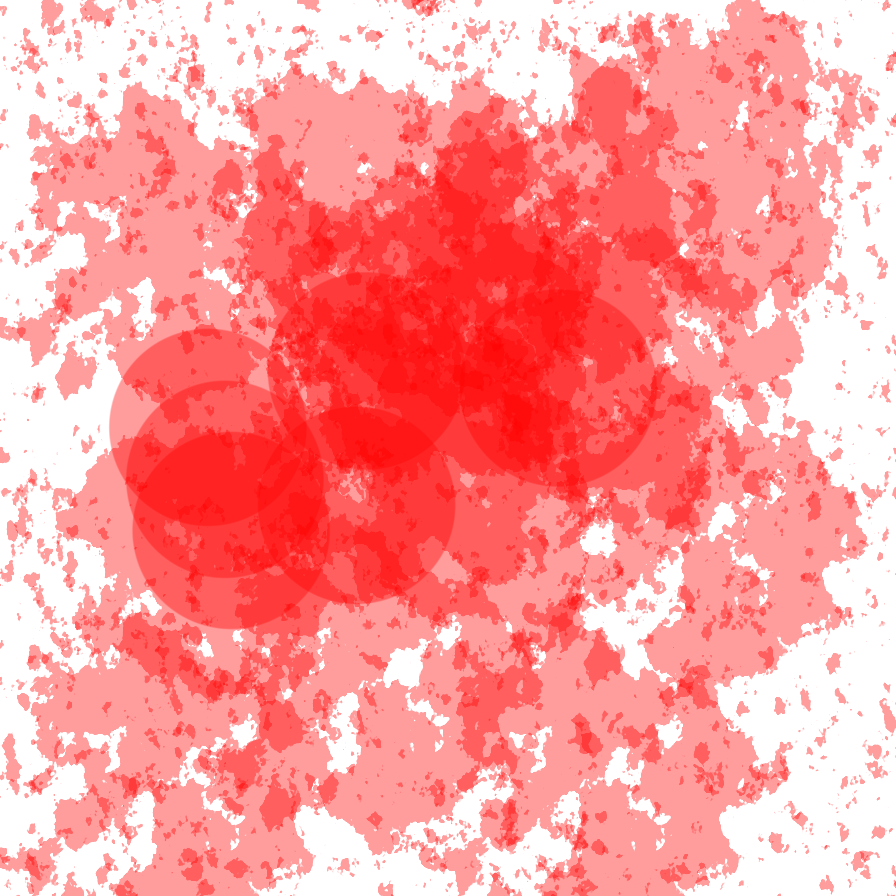
This background is drawn by a three.js fragment shader. Its source:

```glsl
// Translucent red stamps piled on white: ragged sponge blots and clean discs.
// Blots are fractal noise cut by a threshold that rises towards the rim;
// the layers are counted and each one dims green and blue by the same factor.

#define LAYER_TINT 0.61
#define DISC_RADIUS 0.110
#define DISC_EDGE 0.0012
#define BLOT_INNER 0.10
#define BLOT_OUTER 0.21
#define CORE_CUT 0.33
#define RIM_CUT 0.75
#define CUT_SOFTNESS 0.012
#define GRAIN_SCALE 24.0
#define PIT_DEPTH 0.32
#define BLOTS 14
#define DISCS 6

varying vec2 vUv;

float hash(vec2 p) {
  return fract(sin(dot(p, vec2(127.1, 311.7))) * 43758.55);
}

float valueNoise(vec2 p) {
  vec2 cell = floor(p);
  vec2 f = fract(p);
  f = f * f * (3.0 - 2.0 * f);
  float low = mix(hash(cell), hash(cell + vec2(1.0, 0.0)), f.x);
  float high = mix(hash(cell + vec2(0.0, 1.0)), hash(cell + vec2(1.0, 1.0)), f.x);
  return mix(low, high, f.y);
}

// Five rotated octaves, normalised to 0..1
float fractalNoise(vec2 p) {
  float sum = 0.0;
  float total = 0.0;
  float weight = 1.0;
  for (int i = 0; i < 5; i++) {
    sum += weight * valueNoise(p);
    total += weight;
    weight *= 0.6;
    p = mat2(1.6, 1.2, -1.2, 1.6) * p + 7.3;
  }
  return sum / total;
}

// Soft slanted hollow inside a blot
float pit(vec2 p, vec2 center, float size) {
  vec2 q = p - center;
  q = vec2(0.8 * q.x + 0.6 * q.y, 1.7 * (0.8 * q.y - 0.6 * q.x)) / size;
  return exp(-dot(q, q));
}

// Slightly boxy blot; seed picks its grain, pitted adds the three hollows
float blot(vec2 p, float seed, float pitted) {
  vec2 a = abs(p) + 0.0001;
  float d = pow(a.x * a.x * a.x + a.y * a.y * a.y, 1.0 / 3.0);
  float cut = mix(CORE_CUT, RIM_CUT, smoothstep(BLOT_INNER, BLOT_OUTER, d));
  float grain = fractalNoise(p * vec2(1.1, 0.9) * GRAIN_SCALE + seed * 17.37 + 40.0);
  float hollows = pit(p, vec2(-0.033, -0.015), 0.026)
                + pit(p, vec2(0.020, 0.013), 0.030)
                + pit(p, vec2(-0.065, -0.085), 0.030);
  grain -= pitted * PIT_DEPTH * hollows;
  return smoothstep(cut - CUT_SOFTNESS, cut + CUT_SOFTNESS, grain);
}

float disc(vec2 p) {
  return 1.0 - smoothstep(-DISC_EDGE, DISC_EDGE, length(p) - DISC_RADIUS);
}

void main() {
  // Blots: center and whether they share the pitted stamp
  vec3 blots[BLOTS];
  blots[0] = vec3(0.195, 0.720, 0.0);
  blots[1] = vec3(0.423, 0.766, 0.0);
  blots[2] = vec3(0.625, 0.753, 0.0);
  blots[3] = vec3(0.800, 0.824, 0.0);
  blots[4] = vec3(0.710, 0.575, 0.0);
  blots[5] = vec3(0.482, 0.622, 0.0);
  blots[6] = vec3(0.520, 0.440, 0.0);
  blots[7] = vec3(0.785, 0.401, 1.0);
  blots[8] = vec3(0.221, 0.375, 0.0);
  blots[9] = vec3(0.423, 0.238, 1.0);
  blots[10] = vec3(0.195, 0.128, 1.0);
  blots[11] = vec3(0.670, 0.128, 1.0);
  blots[12] = vec3(0.520, 0.700, 0.0);
  blots[13] = vec3(0.470, 0.505, 0.0);

  // Disc centers
  vec2 discs[DISCS];
  discs[0] = vec2(0.232, 0.523);
  discs[1] = vec2(0.251, 0.465);
  discs[2] = vec2(0.258, 0.408);
  discs[3] = vec2(0.398, 0.436);
  discs[4] = vec2(0.409, 0.586);
  discs[5] = vec2(0.623, 0.567);

  // Count the layers of paint over this point
  float layers = 0.0;
  for (int i = 0; i < BLOTS; i++) {
    float seed = float(i) * (1.0 - blots[i].z);
    layers += blot(vUv - blots[i].xy, seed, blots[i].z);
  }
  for (int i = 0; i < DISCS; i++) {
    layers += disc(vUv - discs[i]);
  }

  float tint = pow(LAYER_TINT, layers);
  gl_FragColor = vec4(1.0, tint, tint, 1.0);
}
```
